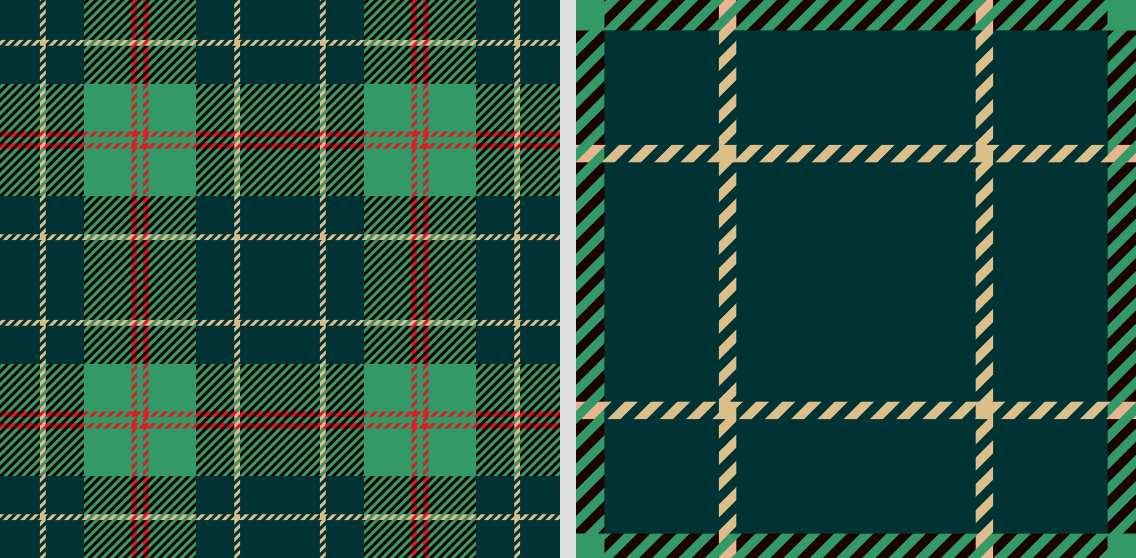
Left: the whole. Right: its middle third, enlarged.
This pattern is drawn by a WebGL 1 fragment shader. Its source:

```glsl
precision highp float;
// Green and navy tartan: twill-woven bands with paired red and cream pinstripes.

uniform vec2 u_resolution;

const vec3 NAVY  = vec3(0.004, 0.200, 0.205);
const vec3 GREEN = vec3(0.200, 0.604, 0.404);
const vec3 BLACK = vec3(0.105, 0.010, 0.005);
const vec3 RED   = vec3(0.880, 0.100, 0.135);
const vec3 CREAM = vec3(0.855, 0.750, 0.540);
const vec3 PEACH = vec3(0.910, 0.710, 0.560);

// Coverage of a shape from its signed distance, smoothed over one pixel.
float cover(float dist, float pixel) {
  return 1.0 - smoothstep(-0.6 * pixel, 0.6 * pixel, dist);
}

// Colour of one thread set at distance d from the middle of the green band.
vec3 threadColor(float d, float band, float mixed, float pixel) {
  // Dark threads turn black, and cream ones peach, where one direction is green.
  vec3 color = mix(mix(NAVY, BLACK, mixed), GREEN, band);
  color = mix(color, RED, cover(abs(d - 8.0) - 3.7, pixel));
  vec3 pinstripe = mix(CREAM, PEACH, mixed);
  return mix(color, pinstripe, cover(abs(d - 133.3) - 4.0, pixel));
}

void main() {
  // 768 threads span the canvas width, counted from the top left.
  float pixel = 768.0 / u_resolution.x;
  vec2 thread = vec2(gl_FragCoord.x, u_resolution.y - gl_FragCoord.y) * pixel;

  // Each sett is 384 threads, mirrored about its middle.
  vec2 d = abs(mod(thread, 384.0) - 192.0);
  vec2 band = vec2(cover(d.x - 77.0, pixel), cover(d.y - 77.0, pixel));
  float mixed = band.x + band.y - 2.0 * band.x * band.y;
  vec3 warp = threadColor(d.x, band.x, mixed, pixel);
  vec3 weft = threadColor(d.y, band.y, mixed, pixel);

  // Diagonal twill: 32 ribs per sett, 12 threads each, decide which lies on top.
  float rib = abs(fract((thread.x + thread.y) / 12.0) - 0.5) - 0.25;
  float warpOnTop = cover(rib * 12.0 * 0.7071, pixel);

  gl_FragColor = vec4(mix(weft, warp, warpOnTop), 1.0);
}
```
